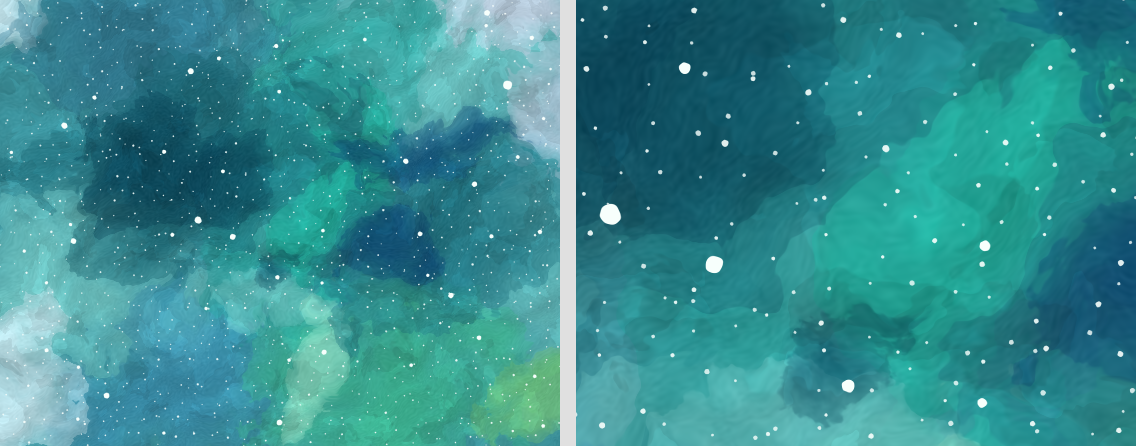
Left: the whole. Right: its middle third, enlarged.
Give the GLSL for this background, as a WebGL 1 fragment shader.

```glsl
precision highp float;

uniform vec2 u_resolution;

// Pigments
const vec3 TEAL = vec3(0.23, 0.56, 0.60);
const vec3 DEEP_TEAL = vec3(0.10, 0.39, 0.44);
const vec3 INK = vec3(0.03, 0.25, 0.33);
const vec3 NAVY = vec3(0.05, 0.28, 0.46);
const vec3 OCEAN = vec3(0.21, 0.52, 0.64);
const vec3 EMERALD = vec3(0.14, 0.59, 0.57);
const vec3 TURQUOISE = vec3(0.13, 0.70, 0.62);
const vec3 GREEN = vec3(0.23, 0.69, 0.55);
const vec3 LIME = vec3(0.46, 0.76, 0.45);
const vec3 AQUA = vec3(0.43, 0.76, 0.75);
const vec3 MINT = vec3(0.60, 0.88, 0.78);
const vec3 MIST = vec3(0.75, 0.87, 0.90);
const vec3 LILAC = vec3(0.74, 0.79, 0.86);
const vec3 STAR_WHITE = vec3(0.97, 1.0, 0.99);

// Paint behaviour; lengths are fractions of the canvas height
const float EDGE_DETAIL = 1.25;
const float EDGE_ROUGHNESS = 1.5;
const float EDGE_WIDTH = 0.004;
const float CRISP_SHARE = 0.36;
const float LEAN = 0.25;
const float WARP = 0.10;
const float STAIN_STRENGTH = 0.07;
const float MOTTLE_STRENGTH = 0.22;
const float GRAIN_STRENGTH = 0.045;

vec2 hash2(vec2 p) {
  vec2 q = vec2(dot(p, vec2(127.1, 311.7)), dot(p, vec2(269.5, 183.3)));
  return fract(sin(q) * 43758.5);
}

float cornerSlope(vec2 cell, vec2 f, vec2 corner) {
  return dot(hash2(cell + corner) * 2.0 - 1.0, f - corner);
}

float gradientNoise(vec2 p) {
  vec2 i = floor(p), f = fract(p);
  vec2 u = f * f * f * (f * (f * 6.0 - 15.0) + 10.0);
  float low = mix(cornerSlope(i, f, vec2(0.0)), cornerSlope(i, f, vec2(1.0, 0.0)), u.x);
  float high = mix(cornerSlope(i, f, vec2(0.0, 1.0)), cornerSlope(i, f, vec2(1.0)), u.x);
  return mix(low, high, u.y);
}

float fbm(vec2 p) {
  float sum = 0.0, amplitude = 0.6;
  for (int i = 0; i < 5; i++) {
    sum += amplitude * gradientNoise(p);
    p = mat2(1.6, 1.2, -1.2, 1.6) * p + 7.3;
    amplitude *= 0.52;
  }
  return sum;
}

// Translucent pool of paint: a torn crisp rim around a soft core
vec3 wash(vec3 under, vec2 p, vec2 centre, vec2 radius, vec3 pigment, float opacity) {
  vec2 q = p - centre;
  q.x -= LEAN * q.y;
  float size = min(radius.x, radius.y);
  float depth = 1.0 - length(q / radius);
  depth += EDGE_ROUGHNESS * fbm(p * EDGE_DETAIL / (size + 0.03) + centre * 37.0);
  float crisp = smoothstep(0.0, EDGE_WIDTH / size, depth);
  float soft = smoothstep(-0.3, 0.8, depth);
  return mix(under, pigment, opacity * mix(soft, crisp, CRISP_SHARE));
}

// Small overlapping stains, alternately darker and lighter
vec3 stains(vec3 col, vec2 p) {
  for (int i = 0; i < 4; i++) {
    float k = float(i);
    float field = fbm(p * (3.0 + 2.5 * k) + 19.0 * k) - 0.13;
    float tone = mod(k, 2.0) < 0.5 ? -1.0 : 1.0;
    col *= 1.0 + tone * STAIN_STRENGTH * smoothstep(0.0, 0.02, field);
  }
  return col;
}

// One slightly uneven dot per occupied grid cell
float stars(vec2 p, float density, float chance, float minRadius, float maxRadius) {
  vec2 cell = floor(p * density);
  vec2 pick = hash2(cell + density);
  vec2 centre = (cell + 0.15 + 0.7 * hash2(cell + density * 3.0)) / density;
  float radius = mix(minRadius, maxRadius, pick.y * pick.y);
  float wobble = 1.0 + 0.25 * gradientNoise((p - centre) / radius + cell * 5.0);
  float blur = 0.7 / u_resolution.y;
  float edge = length(p - centre) * wobble - radius;
  return step(pick.x, chance) * (1.0 - smoothstep(-blur, blur, edge));
}

void main() {
  vec2 p = gl_FragCoord.xy / u_resolution.y;
  vec2 w = p + WARP * vec2(fbm(p * 4.0), fbm(p * 4.0 + 41.0));

  // Pale margins and lower colour fields
  vec3 col = wash(TEAL, w, vec2(0.10, 0.36), vec2(0.42, 0.18), AQUA, 0.90);
  col = wash(col, w, vec2(1.02, 0.90), vec2(0.40, 0.24), AQUA, 0.85);
  col = wash(col, w, vec2(1.22, 0.35), vec2(0.22, 0.20), AQUA, 0.65);
  col = wash(col, w, vec2(0.38, 0.14), vec2(0.28, 0.20), OCEAN, 0.80);
  col = wash(col, w, vec2(0.90, 0.15), vec2(0.32, 0.22), GREEN, 0.90);
  col = wash(col, w, vec2(1.24, 0.12), vec2(0.14, 0.11), LIME, 0.70);
  col = wash(col, w, vec2(0.00, 0.08), vec2(0.15, 0.24), MIST, 0.90);
  col = wash(col, w, vec2(-0.01, 1.0), vec2(0.12, 0.13), MIST, 0.95);
  col = wash(col, w, vec2(1.18, 1.00), vec2(0.18, 0.12), LILAC, 0.90);
  col = wash(col, w, vec2(1.26, 0.75), vec2(0.11, 0.18), LILAC, 0.75);

  // Bright channel between the dark clouds
  col = wash(col, w, vec2(0.70, 0.70), vec2(0.22, 0.38), EMERALD, 0.85);
  col = wash(col, w, vec2(0.76, 0.56), vec2(0.10, 0.24), TURQUOISE, 0.85);
  col = wash(col, w, vec2(0.62, 0.33), vec2(0.12, 0.06), AQUA, 0.75);
  col = wash(col, w, vec2(0.70, 0.17), vec2(0.05, 0.19), MINT, 0.65);

  // Dark clouds
  col = wash(col, w, vec2(0.33, 0.91), vec2(0.30, 0.17), OCEAN * 0.82, 0.75);
  col = wash(col, w, vec2(0.40, 0.64), vec2(0.32, 0.24), DEEP_TEAL, 0.88);
  col = wash(col, w, vec2(0.31, 0.64), vec2(0.18, 0.15), INK, 0.75);
  col = wash(col, w, vec2(0.52, 0.60), vec2(0.10, 0.10), INK, 0.65);
  col = wash(col, w, vec2(1.00, 0.48), vec2(0.25, 0.24), DEEP_TEAL * 1.12, 0.80);
  col = wash(col, w, vec2(0.94, 0.66), vec2(0.19, 0.08), NAVY, 0.70);
  col = wash(col, w, vec2(0.88, 0.46), vec2(0.10, 0.08), NAVY, 0.75);
  col = wash(col, w, vec2(0.63, 0.39), vec2(0.04, 0.05), INK, 0.60);

  // Stains, brushed mottling and paper grain
  col = stains(col, w);
  vec2 brush = mat2(0.8, -0.6, 0.6, 0.8) * w;
  col *= 1.0 + MOTTLE_STRENGTH * fbm(brush * vec2(9.0, 18.0));
  col += GRAIN_STRENGTH * gradientNoise(brush * vec2(120.0, 210.0));

  // Stars, from dust to bright dots
  float light = 0.90 * stars(p, 24.0, 0.70, 0.0012, 0.0027);
  light = max(light, 0.80 * stars(p + 3.7, 31.0, 0.65, 0.0010, 0.0021));
  light = max(light, stars(p + 1.3, 7.0, 0.65, 0.0036, 0.0064));
  light = max(light, stars(p + 5.1, 3.5, 0.45, 0.0062, 0.0105));
  gl_FragColor = vec4(mix(clamp(col, 0.0, 1.0), STAR_WHITE, light), 1.0);
}
```
